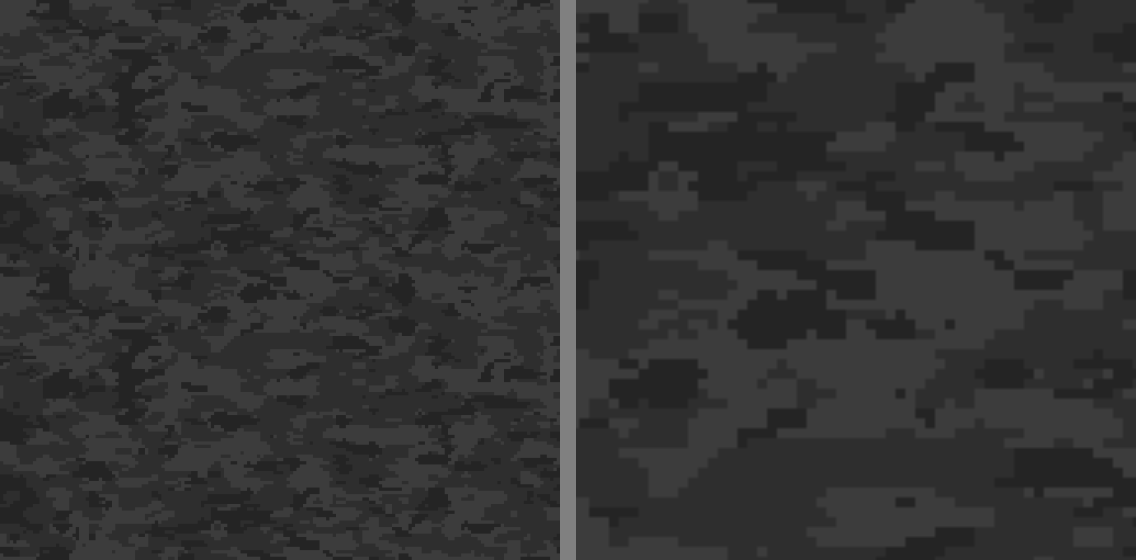
Left: the whole. Right: its middle third, enlarged.
A three.js fragment shader for this pattern:

```glsl
varying vec2 vUv;

const vec3 DARK = vec3(0.142);
const vec3 MID = vec3(0.182);
const vec3 LIGHT = vec3(0.235);
const float CELLS = 170.0;              // square cells across the canvas
const float TILES = 2.0;                // vertical repeats
const vec2 BLOTCHES = vec2(18.0, 36.0); // coarsest noise lattice, wide and flat
const float LIGHT_LEVEL = 0.505;
const float DARK_LEVEL = 0.605;
const float EDGE = 0.3;                 // soft edge width, in cells

float hash(vec2 p) {
  return fract(sin(dot(p, vec2(127.1, 311.7))) * 43758.5453);
}

// Value noise whose lattice rows wrap after the given count
float wrappedNoise(vec2 p, float rows, float seed) {
  vec2 i = floor(p);
  vec2 f = fract(p);
  f = f * f * (3.0 - 2.0 * f);
  float y0 = mod(i.y, rows);
  float y1 = mod(i.y + 1.0, rows);
  float low = mix(hash(vec2(i.x, y0) + seed), hash(vec2(i.x + 1.0, y0) + seed), f.x);
  float high = mix(hash(vec2(i.x, y1) + seed), hash(vec2(i.x + 1.0, y1) + seed), f.x);
  return mix(low, high, f.y);
}

// Three octaves, from blotches down to ragged single cells
float blotchField(vec2 p, float seed) {
  vec2 lattice = BLOTCHES;
  float sum = 0.45 * wrappedNoise(p * lattice, lattice.y / TILES, seed);
  lattice *= 2.0;
  sum += 0.35 * wrappedNoise(p * lattice, lattice.y / TILES, seed + 17.3);
  lattice *= 2.0;
  return sum + 0.2 * wrappedNoise(p * lattice, lattice.y / TILES, seed + 41.9);
}

// Flat colour of one cell: light patches on mid, dark patches on top
vec3 cellColor(vec2 cell) {
  vec2 p = (cell + 0.5) / CELLS;
  vec3 color = mix(MID, LIGHT, step(LIGHT_LEVEL, blotchField(p, 3.7)));
  return mix(color, DARK, step(DARK_LEVEL, blotchField(p, 83.1)));
}

void main() {
  // Blend neighbouring cells only in a narrow band along their borders
  vec2 q = vUv * CELLS - 0.5;
  vec2 cell = floor(q);
  vec2 w = clamp((q - cell - 0.5) / EDGE + 0.5, 0.0, 1.0);
  vec3 bottom = mix(cellColor(cell), cellColor(cell + vec2(1.0, 0.0)), w.x);
  vec3 top = mix(cellColor(cell + vec2(0.0, 1.0)), cellColor(cell + vec2(1.0)), w.x);
  gl_FragColor = vec4(mix(bottom, top, w.y), 1.0);
}
```
